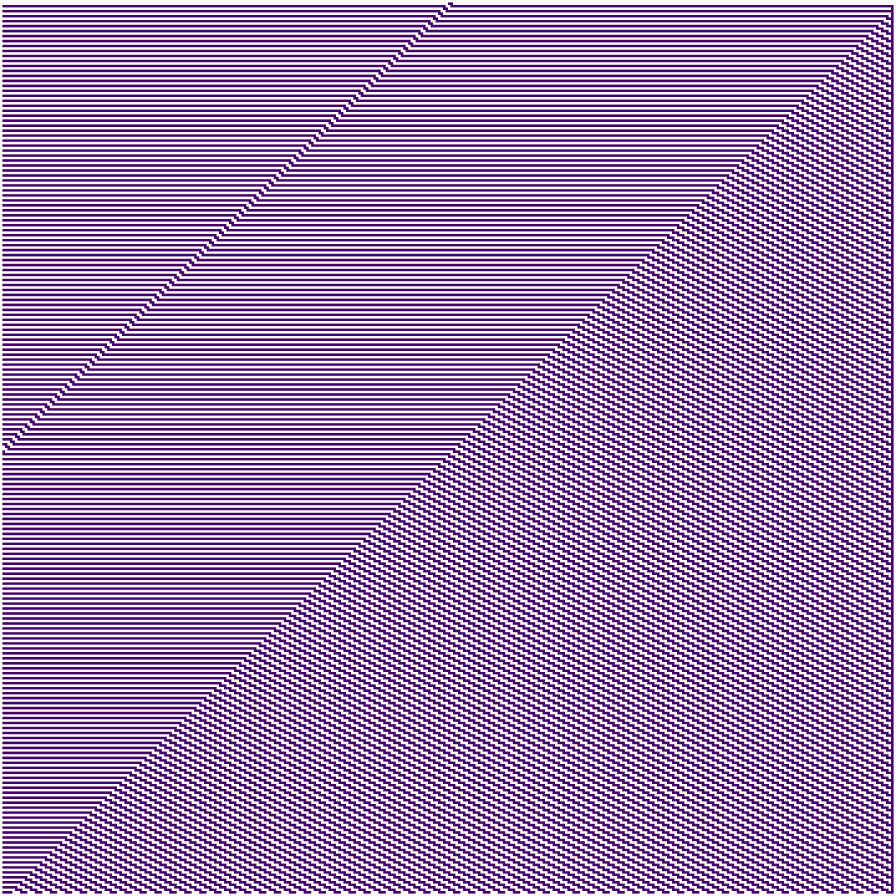
A Shadertoy shader for this pattern:

```glsl
// Fine woven cells: level stripes above the diagonal, stepped stripes below it.

const vec3 PAPER = vec3(0.985, 0.975, 0.965);
const vec3 INK = vec3(0.26, 0.015, 0.40);
const float CELLS = 360.0;       // cells along each side of the canvas
const float MARGIN = 1.0;        // blank cells around the weave
const float STEP_PERIOD = 6.0;   // cells between stepped stripes
const float STEP_SHIFT = 2.0;    // sideways shift per row
const float SEAM_START = 181.0;  // diagonal where the stripes swap
const float SEAM_WIDTH = 2.0;
const int SAMPLES = 5;           // smoothing samples per axis

// Ink coverage of one cell, counted from the upper left corner.
float weave(vec2 cell) {
    float last = CELLS - 1.0 - MARGIN;
    if (min(cell.x, cell.y) < MARGIN || max(cell.x, cell.y) > last) return 0.0;

    // Solid right border
    if (cell.x == last && cell.y > MARGIN) return 1.0;

    // Stepped stripes descending to the right
    float diagonal = cell.x + cell.y;
    if (diagonal >= CELLS) {
        float phase = mod(cell.x - STEP_SHIFT * cell.y, STEP_PERIOD);
        return 1.0 - step(0.5 * STEP_PERIOD, phase);
    }

    // Level stripes, inverted along a narrow seam
    float stripe = 1.0 - mod(cell.y, 2.0);
    bool onSeam = diagonal >= SEAM_START && diagonal < SEAM_START + SEAM_WIDTH;
    return onSeam ? 1.0 - stripe : stripe;
}

void mainImage(out vec4 fragColor, in vec2 fragCoord) {
    // Average the cells that fall under each pixel
    float ink = 0.0;
    for (int j = 0; j < SAMPLES; j++) {
        for (int i = 0; i < SAMPLES; i++) {
            vec2 offset = (vec2(i, j) + 0.5) / float(SAMPLES) - 0.5;
            vec2 uv = (fragCoord + offset) / iResolution.xy;
            ink += weave(floor(vec2(uv.x, 1.0 - uv.y) * CELLS));
        }
    }
    ink /= float(SAMPLES * SAMPLES);
    fragColor = vec4(mix(PAPER, INK, ink), 1.0);
}
```
